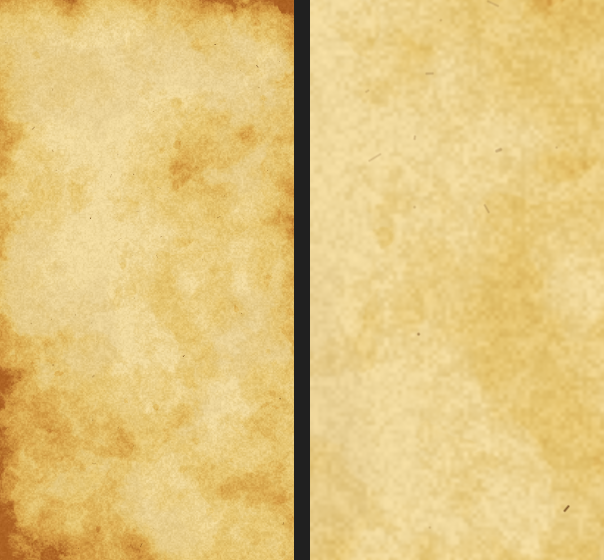
Left, the full canvas; right, a detail of the centre.
A WebGL 1 fragment shader for this texture:

```glsl
precision highp float;
// Aged parchment: golden cloudy paper with blotchy stains, browned edges, grain and specks.
uniform vec2 u_resolution;

// Paper tones, from the palest to the burnt rim
const vec3 CREAM = vec3(0.940, 0.850, 0.615);
const vec3 STRAW = vec3(0.918, 0.808, 0.525);
const vec3 HONEY = vec3(0.900, 0.770, 0.435);
const vec3 AMBER = vec3(0.870, 0.700, 0.345);
const vec3 OCHRE = vec3(0.830, 0.610, 0.265);
const vec3 RUST  = vec3(0.680, 0.390, 0.140);
const vec3 ASH   = vec3(0.880, 0.775, 0.540);
const vec3 SPECK = vec3(0.420, 0.250, 0.080);

const float BASE_TONE   = 0.13;
const float CLOUD_GAIN  = 0.95;
const float STAIN_GAIN  = 0.20;
const float MOTTLE_GAIN = 0.50;
const float SPOT_GAIN   = 0.20;
const float GRAIN_TONE  = 0.12;
const float GRAIN_LIGHT = 0.045;
const float GRAIN_SCALE = 200.0;
const float SPOT_CELLS  = 10.0;
const float SPECK_CELLS = 14.0;

float hash(vec2 p) {
  vec3 q = fract(p.xyx * 0.1031);
  q += dot(q, q.yzx + 33.33);
  return fract((q.x + q.y) * q.z);
}

float noise(vec2 p) {
  vec2 i = floor(p), f = fract(p);
  f = f * f * (3.0 - 2.0 * f);
  return mix(mix(hash(i), hash(i + vec2(1.0, 0.0)), f.x),
             mix(hash(i + vec2(0.0, 1.0)), hash(i + 1.0), f.x), f.y);
}

float fbm(vec2 p) {
  float sum = 0.0, amp = 0.5;
  for (int i = 0; i < 6; i++) {
    sum += amp * noise(p);
    p = mat2(1.6, 1.2, -1.2, 1.6) * p + 17.3;
    amp *= 0.53;
  }
  return sum * 0.94;
}

// Patch with a torn, fairly crisp outline
float blotch(vec2 p, float level, float softness) {
  return smoothstep(level, level + softness, fbm(p));
}

// Browning that creeps in from each side of the sheet
float edgeBurn(vec2 p, float height) {
  float left = 0.36 * exp(-p.x / 0.12);
  float right = 0.20 * exp(-(1.0 - p.x) / 0.09);
  float bottom = 0.42 * exp(-p.y / 0.12);
  float top = 0.62 * exp(-(height - p.y) / 0.06);
  return (left + right + bottom + top) * (0.2 + 1.6 * fbm(p * 5.0 + 61.0));
}

// Small ragged freckles scattered one per cell
float spots(vec2 p) {
  vec2 q = p * SPOT_CELLS, cell = floor(q);
  float ragged = 0.55 * (fbm(q * 2.5) - 0.5), sum = 0.0;
  for (int y = -1; y <= 1; y++) {
    for (int x = -1; x <= 1; x++) {
      vec2 id = cell + vec2(float(x), float(y));
      vec2 centre = id + vec2(hash(id + 3.1), hash(id + 47.7));
      float radius = mix(0.08, 0.36, pow(hash(id + 91.3), 2.5));
      float d = length(q - centre) + ragged;
      sum += step(0.65, hash(id + 25.9)) * (1.0 - smoothstep(radius * 0.3, radius, d));
    }
  }
  return min(sum, 1.0);
}

// Tiny dark flecks, a few drawn out into short fibres
float flecks(vec2 p, float pixel) {
  vec2 q = p * SPECK_CELLS, id = floor(q);
  vec2 d = fract(q) - mix(vec2(0.25), vec2(0.75), vec2(hash(id + 5.3), hash(id + 71.9)));
  float angle = 6.2832 * hash(id + 13.7);
  vec2 along = vec2(cos(angle), sin(angle));
  float halfLength = 0.10 * pow(hash(id + 37.1), 6.0);
  d -= along * clamp(dot(d, along), -halfLength, halfLength);
  float radius = mix(0.015, 0.06, pow(hash(id + 53.3), 6.0));
  float blur = max(pixel * SPECK_CELLS, 0.04);
  float mask = 1.0 - smoothstep(radius - blur * 0.5, radius + blur * 0.5, length(d));
  return mask * step(0.82, hash(id + 83.1)) * mix(0.2, 0.85, pow(hash(id + 19.9), 4.0));
}

vec3 paperTone(float t) {
  vec3 c = mix(CREAM, STRAW, smoothstep(0.0, 0.25, t));
  c = mix(c, HONEY, smoothstep(0.2, 0.45, t));
  c = mix(c, AMBER, smoothstep(0.4, 0.65, t));
  c = mix(c, OCHRE, smoothstep(0.6, 0.85, t));
  return mix(c, RUST, smoothstep(0.8, 1.2, t));
}

void main() {
  vec2 p = gl_FragCoord.xy / u_resolution.x;
  float height = u_resolution.y / u_resolution.x;
  vec2 warp = vec2(fbm(p * 6.0 + 7.0), fbm(p * 6.0 + 29.0)) - 0.5;
  vec2 w = p + 0.12 * warp;

  // Clouds, layered stains, mottling, freckles and browned rim
  float tone = BASE_TONE + CLOUD_GAIN * (fbm(w * 3.0 + 11.0) - 0.48);
  tone += STAIN_GAIN * blotch(w * 4.2 + 40.0, 0.53, 0.07);
  tone += STAIN_GAIN * 0.6 * blotch(w * 8.0 + 83.0, 0.54, 0.06);
  tone += MOTTLE_GAIN * (fbm(p * 16.0 + 5.0) - 0.48);
  tone += SPOT_GAIN * spots(p) * (0.3 + noise(p * 4.0));
  tone = max(tone, 0.0) + edgeBurn(p, height);

  // Fine paper tooth, tinting and shading alike
  float grain = noise(p * GRAIN_SCALE) + 0.6 * noise(p * GRAIN_SCALE * 0.45 + 9.0) - 0.8;
  vec3 color = paperTone(tone + GRAIN_TONE * grain);
  float ash = blotch(w * 3.6 + 130.0, 0.53, 0.08) * (1.0 - smoothstep(0.25, 0.6, tone));
  color = mix(color, ASH, 0.35 * ash) - GRAIN_LIGHT * grain;
  color = mix(color, SPECK, flecks(p, 1.0 / u_resolution.x));
  gl_FragColor = vec4(clamp(color, 0.0, 1.0), 1.0);
}
```
